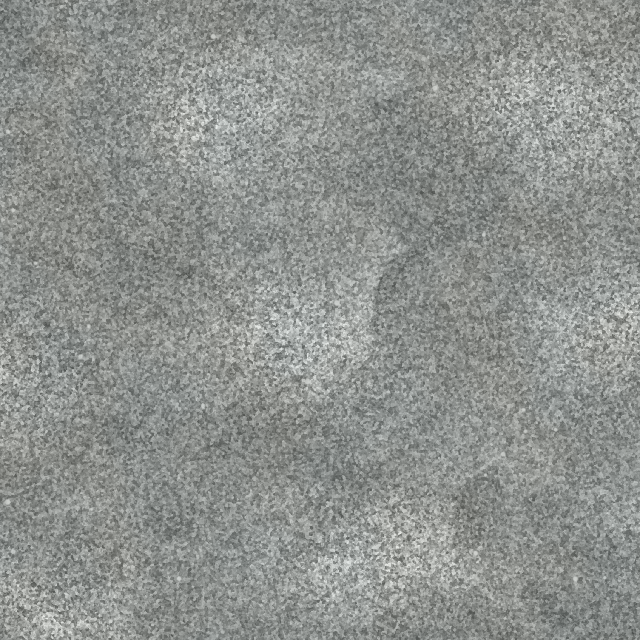
Reproduce this texture procedurally as a WebGL 1 fragment shader.

```glsl
precision highp float;
uniform vec2 u_resolution;

vec3 hash3(vec2 p) {
  vec3 q = fract(vec3(p.xyx) * vec3(0.1031, 0.1030, 0.0973));
  q += dot(q, q.yxz + 33.33);
  return fract((q.xxy + q.yzz) * q.zyx);
}

// Cellular noise: random cell values, blended where cells meet
float cells(vec2 p, float sharpness) {
  vec2 base = floor(p);
  float sum = 0.0, total = 0.0;
  for (int y = -1; y <= 1; y++) {
    for (int x = -1; x <= 1; x++) {
      vec2 cell = base + vec2(float(x), float(y));
      vec3 h = hash3(cell + 57.0);
      vec2 d = cell + h.xy - p;
      float weight = exp(-sharpness * dot(d, d));
      sum += h.z * weight;
      total += weight;
    }
  }
  return sum / total;
}

// Slanted rows of pale, worn patches
float wornPatches(vec2 p) {
  vec2 d = p - vec2(0.35, 0.79);
  vec2 phase = 6.2832 * vec2(dot(d, vec2(1.83, 0.64)), dot(d, vec2(0.27, -2.85)));
  vec2 wave = 0.5 + 0.5 * cos(phase);
  return wave.x * wave.y;
}

// Curved edges, pale outside and shaded inside
float curvedEdges(vec2 p) {
  float shade = 0.0;
  for (int i = 0; i < 3; i++) {
    float k = float(i);
    vec2 d = p - vec2(0.70 + 0.125 * k, 0.52 - 0.35 * k + 0.19 * k * (k - 1.0));
    float dist = length(d);
    float s = dist - 0.115;
    float facing = dot(d / max(dist, 0.001), normalize(vec2(-1.0, 0.45)));
    float inside = smoothstep(0.004, -0.004, s);
    float tone = mix(0.07 * exp(-max(s, 0.0) / 0.045), -0.08 * exp(min(s, 0.0) / 0.05), inside);
    shade += tone * smoothstep(0.45, 0.95, facing) * (1.0 - 0.3 * k);
  }
  return shade;
}

// Thin, faint scratches along a slanted axis
float scratches(vec2 p, float angle) {
  float c = cos(angle), s = sin(angle);
  vec2 q = vec2(c * p.x + s * p.y, c * p.y - s * p.x);
  float line = smoothstep(0.07, 0.0, abs(cells(q * vec2(4.0, 15.0), 6.0) - 0.5));
  return line * smoothstep(0.52, 0.8, cells(q * vec2(7.0, 11.0) + 31.0, 6.0));
}

// Sparse round chips of pale stone
float chips(vec2 p) {
  vec2 q = p * 26.0;
  vec3 h = hash3(floor(q) + 11.0);
  float radius = 0.05 + 0.07 * fract(h.z * 91.0);
  float d = length(fract(q) - 0.25 - 0.5 * h.xy);
  return step(0.955, h.z) * smoothstep(radius + 0.04, radius - 0.04, d);
}

void main() {
  vec2 p = gl_FragCoord.xy / u_resolution;

  // Bend the broad shapes so that their outlines wander
  vec2 warp = vec2(cells(p * 6.0, 6.0), cells(p * 6.0 + 19.0, 6.0)) - 0.5;
  vec2 rough = vec2(cells(p * 38.0, 7.0), cells(p * 38.0 + 43.0, 7.0)) - 0.5;
  vec2 bent = p + 0.10 * warp + 0.03 * rough;

  // Broad mottling
  float worn = wornPatches(bent);
  float tone = 0.532 + 0.10 * worn;
  tone += 0.06 * (cells(bent * vec2(5.0, 8.0), 6.0) - 0.5);
  tone += 0.05 * (cells(bent * vec2(15.0, 20.0) + 7.0, 6.0) - 0.5);
  tone += 0.04 * (cells(p * 60.0, 7.0) - 0.5);
  tone += curvedEdges(p + 0.03 * warp + 0.012 * rough);
  tone += 0.035 * scratches(p + 0.012 * rough, 0.5);
  tone += 0.025 * scratches(p + 0.012 * rough + 3.0, -0.4);

  // Sandy grain, stronger where the surface is worn
  float grain = 0.25 * (cells(p * 225.0, 14.0) - 0.5);
  grain += 0.16 * (cells(p * 370.0 + 5.0, 12.0) - 0.5);
  tone += grain * (0.88 + 0.5 * worn);
  tone = mix(tone, 0.84, 0.8 * chips(p));

  // Grey with a green tint, cooler in places
  vec3 tint = vec3(-0.004, 0.009, -0.003);
  tint += vec3(-0.012, 0.0, 0.012) * (cells(p * 12.0 + 71.0, 6.0) - 0.5);
  gl_FragColor = vec4(clamp(tone + tint, 0.0, 1.0), 1.0);
}
```
